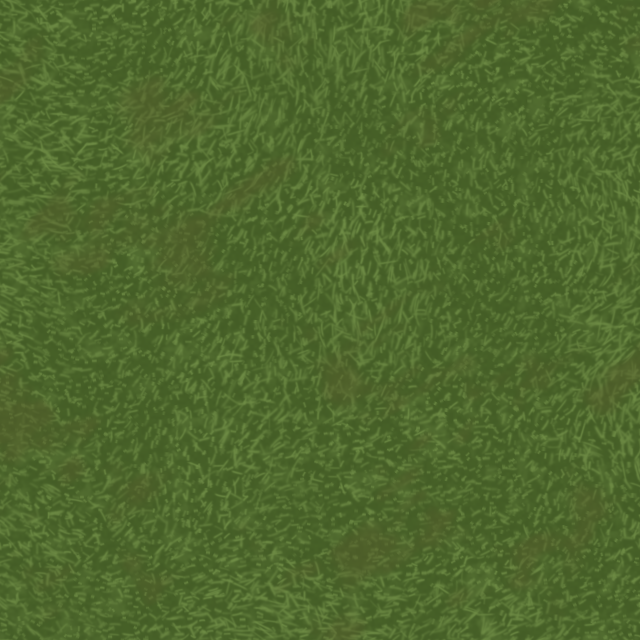
A Shadertoy shader for this texture:

```glsl
// Matted green grass: soft short blades combed along a wandering flow field.
#define BLADE_LAYERS 5
#define CELLS 44.0
#define BLADE_MIN 0.006
#define BLADE_MAX 0.022
#define BLADE_WIDTH 0.0016
#define FLOW_ANGLE 0.65
#define FLOW_SWING 2.6
#define ANGLE_JITTER 1.3
#define SOIL_AMOUNT 0.5

const vec3 SHADE_GREEN = vec3(0.272, 0.372, 0.152);
const vec3 BLADE_GREEN = vec3(0.425, 0.540, 0.265);
const vec3 SOIL_BROWN = vec3(0.335, 0.370, 0.170);

float hash(vec2 p) {
    return fract(sin(dot(p, vec2(127.1, 311.7))) * 43758.5453);
}

float noise(vec2 p) {
    vec2 cell = floor(p), f = fract(p);
    f = f * f * (3.0 - 2.0 * f);
    float low = mix(hash(cell), hash(cell + vec2(1, 0)), f.x);
    float high = mix(hash(cell + vec2(0, 1)), hash(cell + vec2(1, 1)), f.x);
    return mix(low, high, f.y);
}

float fbm(vec2 p) {
    return 0.55 * noise(p) + 0.3 * noise(p * 2.1 + 7.3) + 0.15 * noise(p * 4.3 + 19.1);
}

vec2 rotate(vec2 p, float angle) {
    float c = cos(angle), s = sin(angle);
    return vec2(c * p.x + s * p.y, c * p.y - s * p.x);
}

float flowAngle(vec2 p) {
    return FLOW_ANGLE + FLOW_SWING * (noise(p * 4.5 + 3.7) - 0.5);
}

// Opacity at p of the one curved, tapered blade rooted in a grid cell
float blade(vec2 p, vec2 cell, float layer) {
    vec2 seed = cell + layer * vec2(61.0, 37.0);
    vec2 center = (cell + vec2(hash(seed), hash(seed + 17.3))) / CELLS;
    float turn = 2.0 * hash(seed + 31.9) - 1.0;
    float angle = flowAngle(center) + ANGLE_JITTER * turn * abs(turn);
    float size = hash(seed + 47.1);
    float reach = mix(BLADE_MIN, BLADE_MAX, size * size);
    reach *= mix(0.6, 1.0, smoothstep(0.25, 0.65, noise(center * 5.0 + 41.0)));

    vec2 q = rotate(p - center, angle);
    float along = q.x / reach;
    q.y += (hash(seed + 59.7) - 0.5) * 0.3 * reach * along * along;
    float width = BLADE_WIDTH * mix(0.75, 1.3, hash(seed + 73.3));
    float across = q.y / width;
    float taper = 1.0 - smoothstep(0.45, 1.0, abs(along));
    return exp(-0.5 * across * across) * taper * mix(0.25, 0.8, hash(seed + 89.9));
}

float bladeCover(vec2 p) {
    float gap = 1.0;
    for (int layer = 0; layer < BLADE_LAYERS; layer++) {
        vec2 shift = float(layer) * vec2(0.37, 0.61) / CELLS;
        vec2 home = floor((p + shift) * CELLS);
        for (int y = -1; y <= 1; y++)
            for (int x = -1; x <= 1; x++)
                gap *= 1.0 - blade(p + shift, home + vec2(x, y), float(layer));
    }
    return 1.0 - gap;
}

void mainImage(out vec4 fragColor, in vec2 fragCoord) {
    vec2 p = fragCoord / min(iResolution.x, iResolution.y);

    // Blades, with small pale tufts between them
    float tufts = smoothstep(0.52, 0.85, fbm(p * 38.0 + 5.0));
    float cover = bladeCover(p);
    cover = 1.0 - (1.0 - cover) * (1.0 - 0.3 * tufts);
    cover *= mix(0.85, 1.12, noise(p * 9.0 + 23.0));
    vec3 color = mix(SHADE_GREEN, BLADE_GREEN, cover);

    // Thin worn patches of soil, which flatten the blades
    float soil = smoothstep(0.56, 0.8, fbm(rotate(p, 0.6) * vec2(9.0, 14.0) + 50.0));
    color = mix(color, SOIL_BROWN, SOIL_AMOUNT * soil);

    // Fine mottling
    color *= 1.0 + 0.05 * (noise(p * 170.0) - 0.5);
    fragColor = vec4(color, 1.0);
}
```
